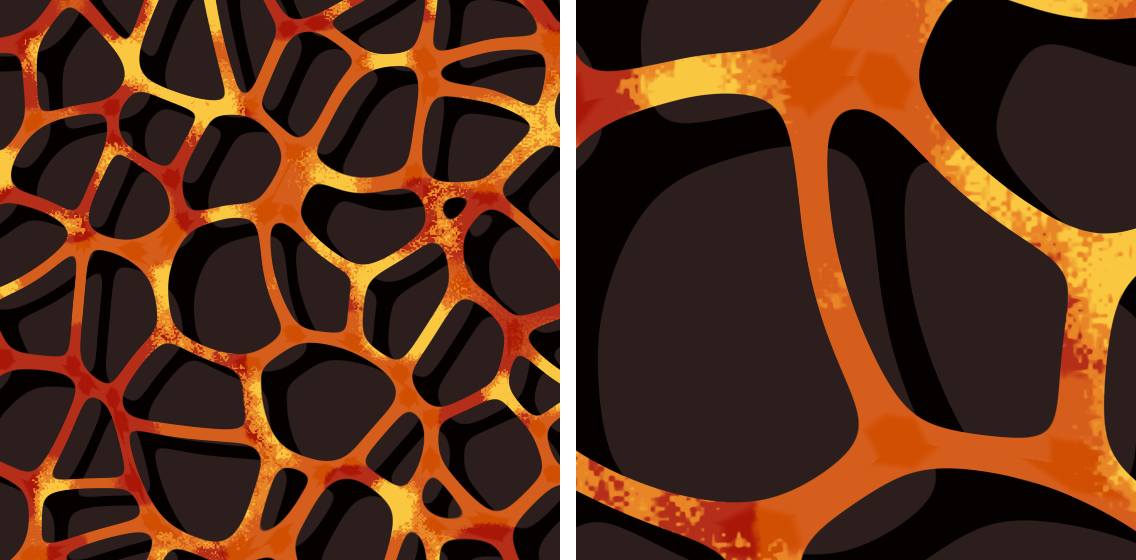
Left: the whole. Right: its middle third, enlarged.
A WebGL 1 fragment shader for this texture:

```glsl
precision highp float;
// Glowing web of red, orange and yellow strands over dark ground, with a hard
// black drop shadow. The web is the rounded border of a weighted Voronoi
// diagram on a tilted, jittered grid, bent by noise; noise also heats strands.
uniform vec2 u_resolution;

const vec2 CELL_SIZE = vec2(0.148, 0.182);
const float TILT = -0.40;
const float JITTER = 0.85;
const float SMALL_CELL_SHARE = 0.17;
const float SMALL_CELL_SHRINK = 0.015;
const float BEND_SIZE = 0.042;
const float BEND_FREQ = 4.3;
const float HALF_WIDTH = 0.0108;
const float CORNER_SHARPNESS = 90.0;
const vec2 SHADOW_OFFSET = vec2(0.046, -0.031);
const float GRAIN_FREQ = 330.0;

const vec3 GROUND = vec3(0.17, 0.118, 0.114);
const vec3 SHADOW = vec3(0.02, 0.005, 0.005);
const vec3 RED = vec3(0.71, 0.18, 0.10);
const vec3 DEEP_RED = vec3(0.66, 0.09, 0.03);
const vec3 ORANGE = vec3(0.84, 0.37, 0.11);
const vec3 DEEP_ORANGE = vec3(0.82, 0.31, 0.01);
const vec3 AMBER = vec3(0.91, 0.52, 0.15);
const vec3 YELLOW = vec3(0.98, 0.78, 0.25);

float hash(vec2 p) {
  return fract(sin(dot(p, vec2(127.1, 311.7))) * 43758.55);
}

float noise(vec2 p) {
  vec2 i = floor(p), f = fract(p);
  f = f * f * (3.0 - 2.0 * f);
  float low = mix(hash(i), hash(i + vec2(1.0, 0.0)), f.x);
  float high = mix(hash(i + vec2(0.0, 1.0)), hash(i + 1.0), f.x);
  return mix(low, high, f.y);
}

vec2 bend(vec2 p) {
  vec2 q = p * BEND_FREQ;
  return p + BEND_SIZE * (2.0 * vec2(noise(q + 3.7), noise(q + 41.3)) - 1.0);
}

// Site position in xy, weight in z; negative weights make small cells.
vec3 site(vec2 id) {
  vec2 jitter = vec2(hash(id + 5.3), hash(id + 19.1)) - 0.5;
  float small = step(hash(id + 33.7), SMALL_CELL_SHARE);
  return vec3((id + 0.5 + JITTER * jitter) * CELL_SIZE, -SMALL_CELL_SHRINK * small);
}

// x: rounded distance to the web, y: distance to the second nearest border.
vec2 web(vec2 p) {
  float c = cos(TILT), s = sin(TILT);
  p = mat2(c, -s, s, c) * bend(p);
  vec2 base = floor(p / CELL_SIZE);

  vec3 owner = vec3(0.0);
  float ownerPower = 1e3;
  for (int j = -2; j <= 2; j++) {
    for (int i = -2; i <= 2; i++) {
      vec3 a = site(base + vec2(float(i), float(j)));
      float power = dot(a.xy - p, a.xy - p) - a.z;
      if (power < ownerPower) { ownerPower = power; owner = a; }
    }
  }

  float sum = 0.0, first = 1.0, second = 1.0;
  for (int j = -2; j <= 2; j++) {
    for (int i = -2; i <= 2; i++) {
      vec3 b = site(base + vec2(float(i), float(j)));
      float gap = length(b.xy - owner.xy);
      if (gap > 0.0001) {
        float power = dot(b.xy - p, b.xy - p) - b.z;
        float d = (power - ownerPower) / (2.0 * gap);
        sum += exp(-CORNER_SHARPNESS * d);
        second = min(second, max(first, d));
        first = min(first, d);
      }
    }
  }
  return vec2(-log(sum + 1e-9) / CORNER_SHARPNESS, second);
}

float strandMask(float d, vec2 p, float pixel) {
  float width = HALF_WIDTH * (0.85 + 0.3 * noise(p * 9.0 + 7.0));
  return 1.0 - smoothstep(width - pixel, width + pixel, d);
}

vec3 strandColor(vec2 p, float second) {
  float grain = noise(p * GRAIN_FREQ) - 0.5;
  float joint = 1.0 - smoothstep(0.013, 0.019, second);

  // Broad red and orange stretches, deeper where strands overlap.
  float warmth = noise(p * 8.0 + 11.0) + 0.03 * grain;
  float hot = smoothstep(0.42, 0.47, warmth);
  vec3 color = mix(mix(RED, DEEP_RED, joint), mix(ORANGE, DEEP_ORANGE, joint), hot);

  // Grainy amber and yellow glow along parts of the strands.
  float glow = noise(p * 10.0 + 57.0) + 0.12 * (noise(p * 70.0) - 0.5) + 0.14 * grain;
  color = mix(color, AMBER, smoothstep(0.63, 0.69, glow));
  return mix(color, YELLOW, smoothstep(0.72, 0.80, glow));
}

void main() {
  float unit = min(u_resolution.x, u_resolution.y);
  vec2 p = gl_FragCoord.xy / unit;
  float pixel = 0.7 / unit;

  vec2 shadowPoint = p - SHADOW_OFFSET;
  vec3 color = mix(GROUND, SHADOW, strandMask(web(shadowPoint).x, shadowPoint, pixel));
  vec2 strand = web(p);
  color = mix(color, strandColor(p, strand.y), strandMask(strand.x, p, pixel));
  gl_FragColor = vec4(color, 1.0);
}
```
